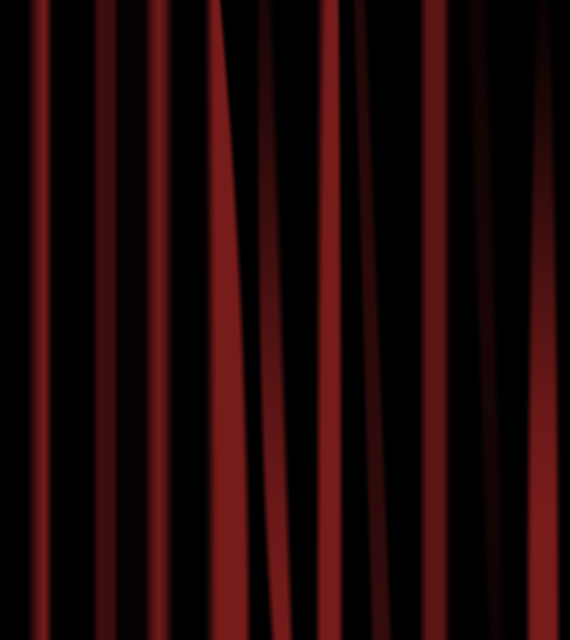
Reproduce this texture procedurally as a Shadertoy shader.

```glsl
// Soft band: rises from edge.x to edge.y, falls from edge.z to edge.w
float fold(float x, vec4 edge) {
    return smoothstep(edge.x, edge.y, x) * (1.0 - smoothstep(edge.z, edge.w, x));
}

// Thin crease of light with a sharp crest
float crease(float x, float center) {
    return exp(-abs(x - center) / 0.005);
}

void mainImage(out vec4 fragColor, in vec2 fragCoord) {
    vec2 uv = fragCoord / iResolution.xy;
    float x = uv.x;
    float drop = 1.0 - uv.y;
    float flare = 1.0 - uv.y * uv.y;
    float light = 0.0;

    // Straight folds
    light += 0.72 * fold(x, vec4(0.044, 0.071, 0.079, 0.095)) + 0.28 * crease(x, 0.0762);
    light += 0.50 * fold(x, vec4(0.161, 0.175, 0.196, 0.211));
    light += 0.025 * fold(x, vec4(0.205, 0.211, 0.245, 0.252));
    light += 0.72 * fold(x, vec4(0.249, 0.272, 0.285, 0.307)) + 0.28 * crease(x, 0.279);
    light += 0.80 * fold(x, vec4(0.733, 0.752, 0.773, 0.793));

    // Wide fold flaring to the right
    light += fold(x, mix(vec4(0.356, 0.377, 0.381, 0.391),
                         vec4(0.358, 0.384, 0.427, 0.444), flare));

    // Fold that bends away and brightens downward
    float bend = drop * drop * drop;
    light += mix(0.1, 1.0, smoothstep(-0.3, 1.1, drop))
           * fold(x, mix(vec4(0.447, 0.459, 0.465, 0.484),
                         vec4(0.471, 0.487, 0.503, 0.519), vec4(bend, bend, drop, drop)));

    // Central fold, slightly widening
    light += fold(x, mix(vec4(0.553, 0.576, 0.589, 0.599),
                         vec4(0.550, 0.566, 0.591, 0.606), flare));

    // Dim slanted folds
    light += mix(0.28, 0.42, drop)
           * fold(x, mix(vec4(0.616, 0.626, 0.633, 0.647),
                         vec4(0.647, 0.660, 0.679, 0.692), drop));
    light += (0.1 + 0.1 * sin(3.1416 * drop))
           * fold(x, mix(vec4(0.814, 0.831, 0.843, 0.859),
                         vec4(0.852, 0.865, 0.875, 0.892), drop));

    // Right fold, fading out toward the top
    light += smoothstep(-0.15, 0.85, drop)
           * fold(x, mix(vec4(0.935, 0.950, 0.956, 0.971),
                         vec4(0.919, 0.935, 0.971, 0.987), flare));

    // Cloth colour over near black
    vec3 color = mix(vec3(0.004, 0.0, 0.0), vec3(0.47, 0.105, 0.105), min(light, 1.0));
    fragColor = vec4(color, 1.0);
}
```
